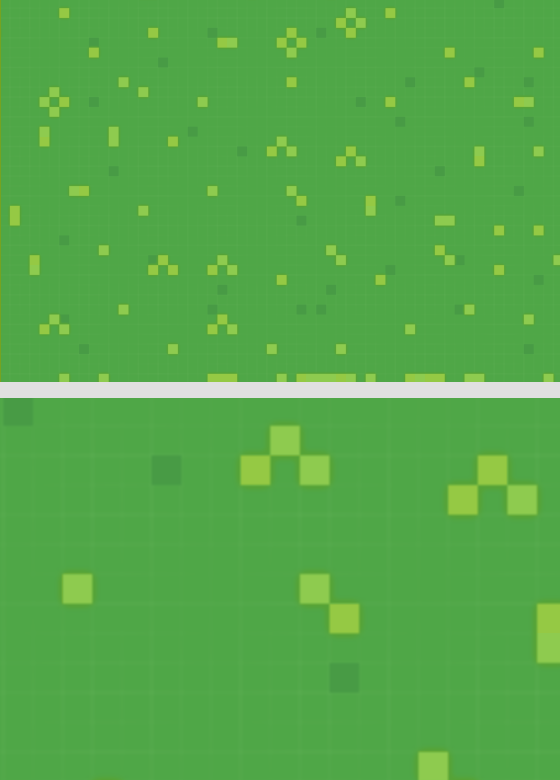
Top: the whole. Bottom: its middle third, enlarged.
Write a Shadertoy shader that draws this pattern.

```glsl
// Blocky green lawn with scattered light tufts, faint dark specks and a fringe at the bottom

const float ROWS = 38.65;          // grid cells over the canvas height
const float ROW_SHIFT = 0.17;      // part of the lowest row that is cut off
const float TUFT_TILE = 6.0;       // one tuft per square of this many cells
const vec2 SPECK_TILE = vec2(8.0, 7.0);
const float TUFT_FILL = 0.97;
const float SPECK_FILL = 0.95;
const float FRINGE_FILL = 0.31;
const float FIRST_TUFT_ROW = 3.0;
const float EDGE_SOFTNESS = 0.075; // in cells
const float HALO_SOFTNESS = 0.36;  // in cells
const float LINE_STRENGTH = 0.016;

const vec3 GRASS = vec3(0.310, 0.653, 0.278);
const vec3 SPECK = vec3(0.282, 0.608, 0.272);
const vec3 HALO = vec3(0.335, 0.640, 0.215);
const vec3 TUFT_WARM = vec3(0.585, 0.790, 0.265);
const vec3 TUFT_COOL = vec3(0.555, 0.797, 0.310);
const vec3 BORDER = vec3(0.460, 0.640, 0.130);

float hash(vec2 p, float seed) {
    vec3 q = fract(vec3(p.xyx + seed * 7.31) * vec3(0.1031, 0.1030, 0.0973));
    q += dot(q, q.yzx + 33.33);
    return fract((q.x + q.y) * q.z);
}

// 1 where the integer cell c lies inside a box of the given size
float inBox(vec2 c, vec2 size) {
    vec2 inside = step(vec2(-0.5), c) * step(c, size - 0.5);
    return inside.x * inside.y;
}

// Dots, bars, diagonal pairs, arches and four-petal flowers
float tuft(vec2 cell) {
    cell.y -= FIRST_TUFT_ROW;
    float row = floor(cell.y / TUFT_TILE);
    cell.x += floor(hash(vec2(row, 4.0), 1.0) * TUFT_TILE);
    vec2 tile = floor(cell / TUFT_TILE);
    float kind = hash(tile, 2.0);

    vec2 size = vec2(3.0);
    if (kind < 0.64) size = vec2(1.0);
    else if (kind < 0.75) size = vec2(2.0, 1.0);
    else if (kind < 0.79) size = vec2(1.0, 2.0);
    else if (kind < 0.88) size = vec2(2.0);

    // The last column and row of a tile stay free, so tufts never touch
    vec2 offset = floor(vec2(hash(tile, 3.0), hash(tile, 4.0)) * (TUFT_TILE - size));
    vec2 c = cell - tile * TUFT_TILE - offset;
    float shape = inBox(c, size);
    if (kind >= 0.79 && kind < 0.88) {
        shape *= 1.0 - step(0.5, abs(c.x + c.y - 1.0));
    } else if (kind >= 0.88) {
        float ring = abs(c.x - 1.0) + abs(c.y - 1.0);
        shape *= 1.0 - step(0.5, abs(ring - 1.0));
        if (kind < 0.94) shape *= step(0.5, c.y);
    }
    return shape * step(hash(tile, 5.0), TUFT_FILL) * step(0.0, cell.y);
}

float speck(vec2 cell) {
    cell.y -= 2.0;
    cell.x += 3.0 * floor(cell.y / SPECK_TILE.y);
    vec2 tile = floor(cell / SPECK_TILE);
    vec2 offset = floor(vec2(hash(tile, 6.0), hash(tile, 7.0)) * (SPECK_TILE - 1.0));
    vec2 c = cell - tile * SPECK_TILE - offset;
    return inBox(c, vec2(1.0)) * step(hash(tile, 8.0), SPECK_FILL) * step(0.0, cell.y);
}

// x: light tufts and fringe, y: dark specks
vec2 cover(vec2 cell) {
    float fringe = step(abs(cell.y), 0.5) * step(hash(cell, 9.0), FRINGE_FILL);
    return vec2(max(tuft(cell), fringe), speck(cell));
}

void mainImage(out vec4 fragColor, in vec2 fragCoord) {
    float pixel = ROWS / iResolution.y;
    vec2 p = fragCoord * pixel + vec2(0.0, ROW_SHIFT);

    // Blend the four nearest cells: narrow for edges, wide for halos
    vec2 corner = floor(p - 0.5);
    vec2 f = p - 0.5 - corner;
    float soft = max(EDGE_SOFTNESS, 0.6 * pixel);
    vec2 sharpMix = smoothstep(0.5 - soft, 0.5 + soft, f);
    vec2 wideMix = smoothstep(0.5 - HALO_SOFTNESS, 0.5 + HALO_SOFTNESS, f);
    vec2 a = cover(corner);
    vec2 b = cover(corner + vec2(1.0, 0.0));
    vec2 c = cover(corner + vec2(0.0, 1.0));
    vec2 d = cover(corner + vec2(1.0));
    vec2 sharpCover = mix(mix(a, b, sharpMix.x), mix(c, d, sharpMix.x), sharpMix.y);
    float halo = mix(mix(a.x, b.x, wideMix.x), mix(c.x, d.x, wideMix.x), wideMix.y);

    // Faint seams between cells, of uneven strength
    vec2 toSeam = abs(fract(p + 0.5) - 0.5);
    vec2 seam = 1.0 - smoothstep(0.02, 0.14, toSeam);
    vec2 strength = 0.5 + 0.3 * sin(floor(p + 0.5) * 2.4) + 0.2 * sin(p.yx * 0.9);
    vec3 color = GRASS + LINE_STRENGTH * dot(seam, strength) * vec3(1.0, 0.6, 0.9);

    color = mix(color, SPECK, sharpCover.y);
    color = mix(color, HALO, smoothstep(0.0, 0.4, halo));
    vec3 tuftColor = mix(TUFT_WARM, TUFT_COOL, step(0.5, hash(floor(p), 10.0)));
    color = mix(color, tuftColor, sharpCover.x);

    // Thin border along the left side
    color = mix(BORDER, color, smoothstep(0.06, 0.06 + pixel, p.x));
    fragColor = vec4(color, 1.0);
}
```
